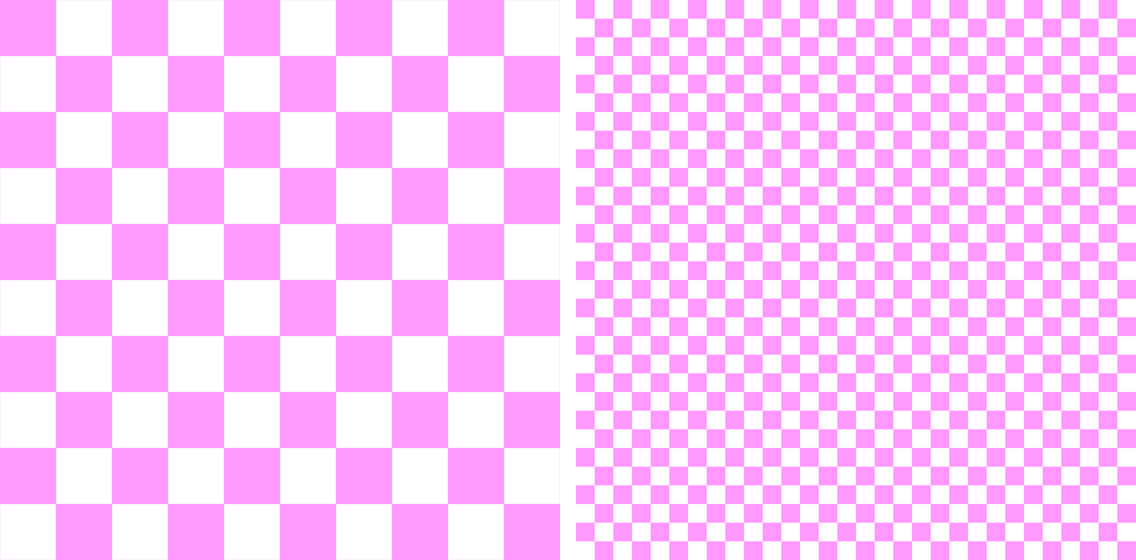
Left, the tile; right, the same tile 3 across and 3 down.
This pattern is drawn by a Shadertoy shader. Its source:

```glsl
// Two-colour checkerboard of ten by ten flat squares that tiles seamlessly.
// Each axis gives a signed distance to its nearest grid line; the product of
// the two softened signs selects the colour, with a faint deeper rim on pink.

const float CELLS = 10.0;                    // squares per side, even so it wraps
const vec3 WHITE = vec3(1.0);
const vec3 PINK = vec3(1.0, 0.60, 1.0);
const vec3 RIM_PINK = vec3(1.0, 0.57, 1.0);
const float EDGE_SOFTNESS = 0.0012;          // half width of the colour change
const float RIM_INNER = 0.0022;              // rim is full strength up to here
const float RIM_OUTER = 0.0032;              // rim has faded out here

// Distance to the nearest grid line per axis, positive in even cells.
vec2 signedLineDistance(vec2 uv) {
    vec2 grid = uv * CELLS;
    vec2 local = fract(grid);
    vec2 parity = 1.0 - 2.0 * mod(floor(grid), 2.0);
    return parity * min(local, 1.0 - local) / CELLS;
}

void mainImage(out vec4 fragColor, in vec2 fragCoord) {
    vec2 uv = fragCoord / iResolution.xy;
    vec2 lineDist = signedLineDistance(uv);

    // Checker coverage: zero in white squares, one in pink squares
    vec2 softness = max(vec2(EDGE_SOFTNESS), 0.5 / iResolution.xy);
    vec2 side = clamp(lineDist / softness, -1.0, 1.0);
    float pinkCover = 0.5 - 0.5 * side.x * side.y;

    // Slightly deeper tone just inside each pink square
    vec2 away = abs(lineDist);
    float rim = 1.0 - smoothstep(RIM_INNER, RIM_OUTER, min(away.x, away.y));
    vec3 pink = mix(PINK, RIM_PINK, rim);

    fragColor = vec4(mix(WHITE, pink, pinkCover), 1.0);
}
```
